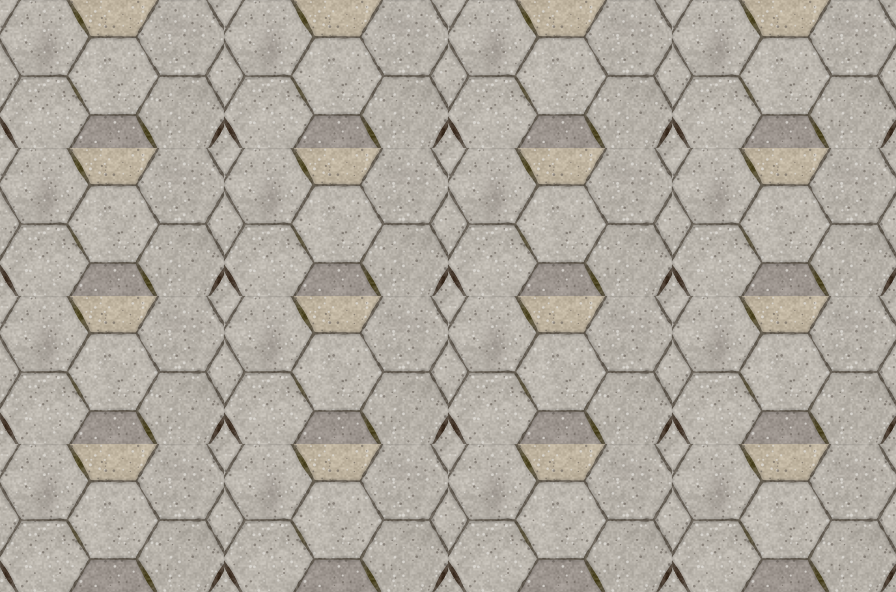
A WebGL 1 fragment shader for this texture:

```glsl
precision highp float;
uniform vec2 u_resolution;

const vec2 CELL = vec2(192.0, 126.5);  // size of one repeat in design units
const vec2 REPEATS = vec2(4.0);
const float APOTHEM = 34.3;
const vec2 MIDDLE = vec2(97.0, 65.0);  // centre of the middle paver
const vec2 SQUASH = vec2(1.0, 1.03);

float hash(vec2 p) {
  vec3 q = fract(p.xyx * 0.1031);
  q += dot(q, q.yzx + 33.33);
  return fract((q.x + q.y) * q.z);
}

// Value noise that wraps after grid cells
float noise(vec2 t, vec2 grid) {
  vec2 p = t * grid;
  vec2 i = floor(p);
  vec2 f = fract(p);
  f = f * f * (3.0 - 2.0 * f);
  vec2 a = mod(i, grid);
  vec2 b = mod(i + 1.0, grid);
  return mix(mix(hash(a), hash(vec2(b.x, a.y)), f.x),
             mix(hash(vec2(a.x, b.y)), hash(b), f.x), f.y);
}

// Scattered round specks, one at most in each grid cell
float specks(vec2 t, vec2 grid, float density, float seed, float soft) {
  vec2 p = t * grid;
  vec2 id = mod(floor(p), grid) + seed;
  vec2 offset = 0.3 + 0.4 * vec2(hash(id + 7.3), hash(id + 19.1));
  float radius = mix(0.12, 0.32, hash(id + 31.7));
  float dist = length(fract(p) - offset);
  return step(hash(id), density) * (1.0 - smoothstep(radius - soft, radius + soft, dist));
}

// Nearest centre of the hexagon lattice, relative to p
vec2 toHexCentre(vec2 p) {
  vec2 s = vec2(3.4641, 2.0) * APOTHEM;
  vec2 a = p - s * floor(p / s + 0.5);
  vec2 b = p - s * (floor(p / s) + 0.5);
  return dot(a, a) < dot(b, b) ? a : b;
}

float blob(vec2 q, vec2 centre, vec2 size) {
  vec2 d = (q - centre) / size;
  return exp(-dot(d, d));
}

void main() {
  vec2 uv = gl_FragCoord.xy / u_resolution;
  vec2 t = fract(vec2(uv.x, 1.0 - uv.y) * REPEATS);
  vec2 q = t * CELL;
  float pixel = CELL.x * REPEATS.x / u_resolution.x;

  // Paver geometry
  vec2 local = toHexCentre((q - MIDDLE) * SQUASH);
  vec2 centre = q - local / SQUASH;
  vec2 h = abs(local);
  float edge = APOTHEM - max(h.y, h.x * 0.866 + h.y * 0.5);

  float fine = noise(t, vec2(120.0, 79.0));
  float medium = noise(t, vec2(45.0, 30.0));
  float coarse = noise(t, vec2(12.0, 8.0));
  edge += (medium - 0.5) * 1.1;

  // Stone tint: a tan paver at the top, a dark one at the bottom
  vec3 stone = vec3(0.725, 0.705, 0.672);
  stone += (hash(floor(centre + 200.5)) - 0.5) * 0.03;
  float midColumn = step(abs(centre.x - MIDDLE.x), 5.0);
  stone = mix(stone, vec3(0.745, 0.70, 0.62), midColumn * step(centre.y, 5.0));
  stone = mix(stone, vec3(0.61, 0.58, 0.555), midColumn * step(120.0, centre.y));
  stone -= 0.03 * step(abs(centre.x - 156.0), 5.0) * step(80.0, centre.y);

  // Weather stains and grain
  float stain = blob(q, vec2(40.0, 42.0), vec2(9.0, 20.0))
              + 0.5 * blob(q, vec2(158.0, 24.0), vec2(20.0, 10.0));
  stone -= vec3(0.10, 0.105, 0.10) * stain * (0.4 + 0.8 * medium);
  stone += (fine - 0.5) * 0.10 + (medium - 0.5) * 0.05 + (coarse - 0.5) * 0.05;

  // Pale chips and dark pits
  float soft = 0.2 * pixel;
  stone = mix(stone, vec3(0.88, 0.87, 0.85), 0.8 * specks(t, vec2(48.0, 32.0), 0.13, 3.0, soft));
  stone = mix(stone, vec3(0.42, 0.39, 0.36), 0.65 * specks(t, vec2(54.0, 36.0), 0.09, 61.0, soft));

  // Moss and soil that widen some joints
  float moss = blob(q, vec2(68.0, 16.0), vec2(10.0, 14.0))
             + blob(q, vec2(127.0, 114.0), vec2(10.0, 15.0))
             + 0.6 * blob(q, vec2(65.0, 79.0), vec2(8.0, 12.0));
  float soil = blob(vec2(abs(q.x - 96.0), q.y), vec2(91.0, 113.0), vec2(9.0, 13.0));
  float growth = min(moss + soil, 1.0);

  // Joints with a worn shoulder
  float width = 0.65 + 0.5 * coarse + growth * (0.6 + 1.3 * medium);
  float joint = 1.0 - smoothstep(width - 0.6 * pixel, width + 0.6 * pixel, edge);
  float shoulder = 1.0 - smoothstep(width, width + 3.0, edge);
  vec3 gap = mix(vec3(0.36, 0.33, 0.29), vec3(0.31, 0.28, 0.14), min(moss, 1.0));
  gap = mix(gap, vec3(0.25, 0.19, 0.14), soil);
  gap += (fine - 0.5) * 0.16;

  vec3 color = stone * (1.0 - 0.13 * shoulder);
  color = mix(color, gap, joint * mix(0.85, 1.0, growth));
  gl_FragColor = vec4(clamp(color, 0.0, 1.0), 1.0);
}
```
